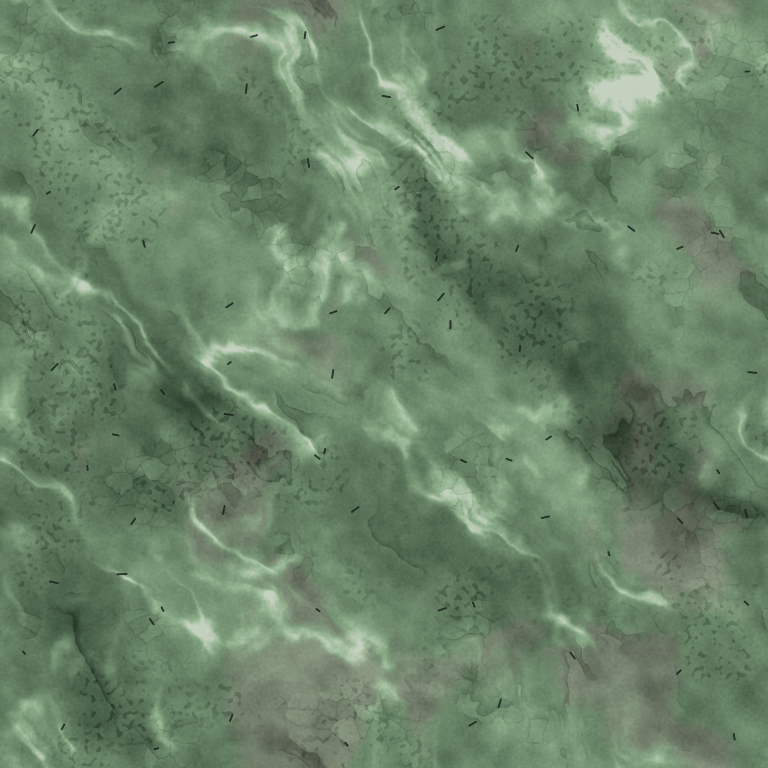
Reproduce this texture procedurally as a three.js fragment shader.

```glsl
// Weathered green marble: cloudy stone with soft pale veins running down to the right,
// crumbly patches, chipped ledges, dark pepper and short scratches.
// All layers use wrapping lattice noise; an integer shear slants them and still tiles.
varying vec2 vUv;

// Sine-free hash: two values from 0 to 1
vec2 hash2(vec2 p) {
  vec3 h = fract(p.xyx * vec3(0.1031, 0.1030, 0.0973));
  h += dot(h, h.yzx + 33.33);
  return fract((h.xx + h.yz) * h.zy);
}

float cornerSlope(vec2 cell, vec2 offset, vec2 period, float seed) {
  return dot(hash2(mod(cell, period) + seed * 17.3) * 2.0 - 1.0, offset);
}

// Gradient noise around zero, wrapping after period cells
float noise(vec2 p, vec2 period, float seed) {
  vec2 i = floor(p), f = p - i;
  vec2 s = f * f * f * (f * (f * 6.0 - 15.0) + 10.0);
  vec2 e = vec2(1.0, 0.0);
  float low = mix(cornerSlope(i, f, period, seed), cornerSlope(i + e.xy, f - e.xy, period, seed), s.x);
  float high = mix(cornerSlope(i + e.yx, f - e.yx, period, seed), cornerSlope(i + e.xx, f - e.xx, period, seed), s.x);
  return 2.0 * mix(low, high, s.y);
}

float fbm(vec2 p, vec2 period, float seed) {
  float sum = 0.0, amplitude = 0.5;
  for (int octave = 0; octave < 5; octave++) {
    sum += amplitude * noise(p * period, period, seed);
    period *= 2.0;
    seed += 1.7;
    amplitude *= 0.5;
  }
  return sum;
}

// Wrapping cells: x is the gap to the nearest border, y a random shade
vec2 crumbs(vec2 p, float period) {
  vec2 i = floor(p * period), f = fract(p * period);
  float nearest = 8.0, second = 8.0, shade = 0.0;
  for (int y = -1; y <= 1; y++) {
    for (int x = -1; x <= 1; x++) {
      vec2 o = vec2(float(x), float(y));
      vec2 h = hash2(mod(i + o, period) + 71.0);
      float d = length(o + h - f);
      if (d < nearest) {
        second = nearest;
        nearest = d;
        shade = h.x;
      } else {
        second = min(second, d);
      }
    }
  }
  return vec2(second - nearest, shade);
}

// Short dark strokes, at most one in each grid cell
float scratches(vec2 p, float count, float seed) {
  vec2 cell = mod(floor(p * count), count);
  vec2 h = hash2(cell + seed), k = hash2(cell + seed + 37.0);
  vec2 d = (fract(p * count) - 0.2 - 0.6 * h) / count;
  vec2 along = normalize(k - vec2(0.3, 0.45) + 0.001);
  d -= along * clamp(dot(d, along), -0.002 - 0.004 * h.y, 0.002 + 0.004 * h.y);
  return step(0.6, fract(k.x * 7.0 + h.x)) * (1.0 - smoothstep(0.0005, 0.002, length(d)));
}

float band(float value, float width) {
  return exp(-value * value / (width * width));
}

void main() {
  // Bend the stone, then slant it along the falling diagonal
  vec2 bend = vec2(fbm(vUv, vec2(4.0), 1.0), fbm(vUv, vec2(4.0), 2.0));
  vec2 stone = vUv + 0.1 * bend;
  vec2 slant = vec2(stone.x, stone.x + stone.y);

  // Cloudy body and fine mottling
  float patches = fbm(vUv + 0.05 * bend.yx, vec2(5.0), 3.0);
  float mottle = fbm(vUv, vec2(22.0), 5.0);
  float tone = 0.42 + 0.75 * fbm(slant, vec2(3.0, 5.0), 4.0) + 0.25 * patches + 0.3 * mottle;
  tone += 0.07 * noise(vUv * 230.0, vec2(230.0), 6.0);

  // Chipped ledges: a crisp rim with a shadow fading away on its low side
  float ledge = fbm(slant + 0.02 * bend, vec2(4.0, 5.0), 7.0) + 0.04;
  float lowSide = 1.0 - smoothstep(-0.008, 0.008, ledge);
  float broken = smoothstep(-0.05, 0.25, fbm(vUv, vec2(6.0), 8.0));
  tone -= 0.38 * broken * lowSide * exp(min(ledge, 0.0) / 0.07);

  // Crumbly clusters with dark gaps
  vec2 crumb = crumbs(vUv + 0.02 * vec2(mottle, patches), 44.0);
  float crumbly = smoothstep(0.12, 0.3, fbm(vUv, vec2(7.0), 9.0));
  float gap = 1.0 - smoothstep(0.0, 0.16, crumb.x);
  tone += crumbly * (0.3 * (crumb.y - 0.45) - 0.16 * gap);

  // Pale veins: long slanted ones and a few crossing ones, swelling into white spots
  float vein = fbm(slant, vec2(2.0, 4.0), 10.0) - 0.03;
  float crossing = fbm(stone, vec2(3.0), 11.0) + 0.06;
  float strength = smoothstep(-0.12, 0.3, fbm(stone, vec2(5.0, 4.0), 12.0));
  float crossStrength = smoothstep(0.05, 0.35, fbm(stone, vec2(4.0), 13.0));
  float glow = strength * (0.55 * band(vein, 0.055) + 0.28 * band(vein, 0.14));
  glow += crossStrength * 0.6 * band(crossing, 0.06);
  tone += glow * (1.0 + 0.5 * mottle);

  // Dark pepper gathers in the shaded patches
  float pepper = smoothstep(0.22, 0.5, noise(vUv * 120.0, vec2(120.0), 14.0) + 0.5 * mottle);
  tone -= 0.28 * pepper * smoothstep(0.0, 0.25, fbm(vUv, vec2(6.0), 15.0)) * (1.0 - min(glow, 1.0));

  // Colour ramp from deep green over pale green to chalky white
  vec3 color = mix(vec3(0.27, 0.36, 0.27), vec3(0.56, 0.69, 0.55), clamp(tone, -0.5, 1.0));
  color = mix(color, vec3(0.77, 0.82, 0.75), smoothstep(0.9, 1.5, tone));
  float rosy = smoothstep(0.08, 0.3, fbm(stone, vec2(4.0), 16.0)) * (1.0 - min(glow * 2.0, 1.0));
  color += rosy * vec3(0.05, -0.015, 0.025);

  float scratch = max(scratches(vUv, 11.0, 5.0), scratches(vUv, 8.0, 91.0));
  gl_FragColor = vec4(mix(color, vec3(0.1, 0.14, 0.11), 0.85 * scratch), 1.0);
}
```
